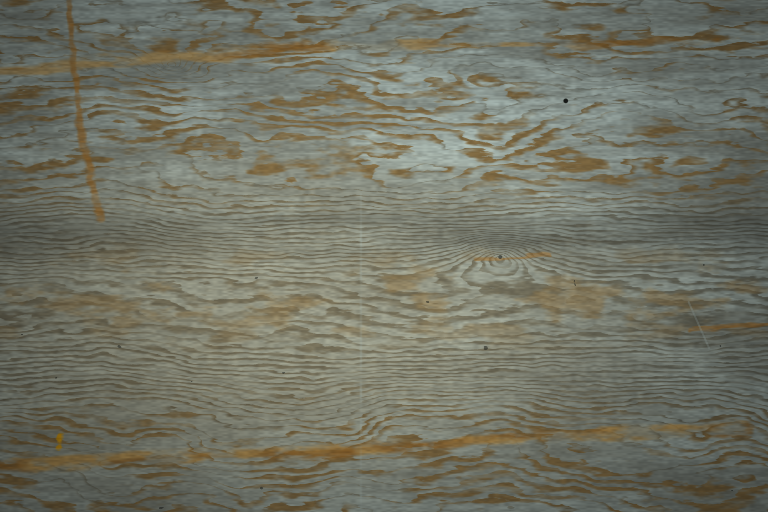
Write a Shadertoy shader that draws this texture.

```glsl
// Weathered plywood: blue-grey paint worn down along horizontal grain.
// Growth rings are contours of a noise-warped height field with knots;
// golden streaks, stains, scratches and a vignette are layered on top.

const vec3 PAINT_GREY = vec3(0.45, 0.475, 0.445);
const vec3 PAINT_BLUE = vec3(0.62, 0.68, 0.66);
const vec3 PAINT_WARM = vec3(0.59, 0.58, 0.49);
const vec3 RING_DARK  = vec3(0.35, 0.35, 0.30);
const vec3 RING_BROWN = vec3(0.47, 0.39, 0.245);
const vec3 GOLD       = vec3(0.65, 0.51, 0.27);
const vec3 RUST       = vec3(0.52, 0.36, 0.15);
const vec3 SOOT       = vec3(0.10, 0.11, 0.10);

float hash(vec2 p) {
    return fract(sin(dot(p, vec2(127.1, 311.7))) * 43758.5453);
}

float noise(vec2 p) {
    vec2 i = floor(p), f = fract(p);
    f = f * f * (3.0 - 2.0 * f);
    return mix(mix(hash(i), hash(i + vec2(1, 0)), f.x),
               mix(hash(i + vec2(0, 1)), hash(i + vec2(1, 1)), f.x), f.y);
}

float fbm(vec2 p) {
    float sum = 0.0, amp = 0.5;
    for (int i = 0; i < 4; i++) {
        sum += amp * noise(p);
        p = p * 2.03 + 17.3;
        amp *= 0.5;
    }
    return sum / 0.9375;
}

// Rings bend around a knot and close into ovals at its centre.
float knot(vec2 p, vec2 centre, float tightness) {
    return exp(-length((p - centre) * vec2(1.0, 1.7)) * tightness);
}

// Ring count at a point: dense in the middle, loose near top and bottom.
float ringField(vec2 p, float lower) {
    float rings = 32.0 * p.y;
    rings += 13.0 * smoothstep(0.44, 0.64, p.y) + 12.0 * smoothstep(0.14, 0.38, p.y);
    rings += 8.0 * fbm(p * vec2(2.6, 7.0) + 3.7);
    rings += 3.0 * lower * noise(p * vec2(9.0, 5.0));
    rings += 0.9 * fbm(p * vec2(24.0, 60.0));
    rings += 0.35 * noise(p * vec2(35.0, 210.0));
    rings -= 8.0 * knot(p, vec2(0.977, 0.498), 17.0);
    rings += 7.0 * knot(p, vec2(0.336, 0.873), 22.0);
    return rings;
}

// Soft coverage of a line from a to b.
float streak(vec2 p, vec2 a, vec2 b, float width) {
    vec2 pa = p - a, ba = b - a;
    float d = length(pa - ba * clamp(dot(pa, ba) / dot(ba, ba), 0.0, 1.0));
    return 1.0 - smoothstep(width * 0.25, width, d);
}

float spot(vec2 p, vec2 centre, float radius) {
    return 1.0 - smoothstep(radius * 0.5, radius, length(p - centre));
}

void mainImage(out vec4 fragColor, in vec2 fragCoord) {
    vec2 p = fragCoord / iResolution.y;
    vec2 uv = fragCoord / iResolution.xy;
    float upper = smoothstep(0.56, 0.66, p.y);
    float lower = 1.0 - smoothstep(0.12, 0.28, p.y);
    float coarse = max(upper, lower);

    // Paint, mottled and brushed along the grain
    float brush = fbm(p * vec2(11.0, 110.0));
    float mottle = fbm(p * vec2(3.5, 14.0) + 41.0);
    float pale = smoothstep(0.25, 0.75, mottle * 0.6 + brush * 0.4);
    vec3 col = mix(PAINT_GREY, PAINT_BLUE, pale * (0.75 + 0.25 * upper));
    float warm = smoothstep(0.8, 0.1, length((p - vec2(0.5, 0.36)) * vec2(0.7, 1.6)));
    col = mix(col, PAINT_WARM, 0.65 * warm);

    // Rings: ragged slow rise, then a sharper fall, rubbed away in places
    float rings = ringField(p, lower);
    float soft = clamp(fwidth(rings), 0.12, 0.5);
    float wear = fbm(p * vec2(7.0, 24.0) + 9.0);
    float start = mix(0.3, mix(0.68, 0.2, smoothstep(0.35, 0.7, wear)), coarse);
    float f = fract(rings);
    float ring = smoothstep(start, start + 0.4, f) * (1.0 - smoothstep(1.0 - soft, 1.0, f));
    float rubbed = smoothstep(0.2, 0.6, fbm(p * vec2(16.0, 70.0) + 23.0));
    float tint = coarse * smoothstep(0.25, 0.55, wear) + 0.4 * warm;
    float strength = mix(0.7, 0.95, coarse) * (0.35 + 0.75 * rubbed);
    col = mix(col, mix(RING_DARK, RING_BROWN, clamp(tint, 0.0, 1.0)), min(ring * strength, 1.0));

    // Bare flecks in the calm zone and dark weathering bands
    float calm = smoothstep(0.13, 0.02, abs(p.y - 0.42));
    float bare = smoothstep(0.5, 0.7, fbm(p * vec2(13.0, 34.0) + 70.0));
    col = mix(col, RING_BROWN * 1.1, 0.55 * calm * bare);
    col *= 1.0 - 0.25 * smoothstep(0.07, 0.0, abs(p.y - 0.54)) * noise(p * vec2(3.0, 40.0));

    // Golden streaks, torn up by the grain
    vec2 tear = vec2(fbm(p * 40.0), fbm(p * vec2(14.0, 50.0))) - 0.5;
    vec2 q = p + tear * vec2(0.015, 0.03);
    float gold = streak(q, vec2(0.0, 0.09), vec2(1.46, 0.165), 0.017);
    gold = max(gold, 0.8 * streak(q, vec2(0.0, 0.862), vec2(0.65, 0.908), 0.015));
    gold = max(gold, 0.7 * streak(q, vec2(0.65, 0.908), vec2(1.4, 0.92), 0.010));
    gold *= 0.25 + 0.75 * smoothstep(0.3, 0.6, fbm(p * vec2(16.0, 50.0) + 5.0));
    col = mix(col, mix(GOLD, RUST, smoothstep(0.4, 0.65, wear)), 0.85 * gold);
    float drip = max(streak(q, vec2(0.133, 1.0), vec2(0.153, 0.78), 0.008),
                     streak(q, vec2(0.153, 0.78), vec2(0.195, 0.57), 0.011));
    drip = max(drip, streak(q, vec2(1.35, 0.358), vec2(1.5, 0.366), 0.008));
    drip = max(drip, 0.7 * streak(q, vec2(0.93, 0.498), vec2(1.07, 0.5), 0.006));
    col = mix(col, RUST * 1.1, 0.75 * drip * (0.5 + 0.5 * rubbed));
    col = mix(col, vec3(0.75, 0.55, 0.08), spot(p + tear * 0.05, vec2(0.115, 0.14), 0.017));

    // Specks, a nail hole, a joint and a pale scratch
    for (int i = 0; i < 14; i++) {
        float k = float(i);
        vec2 c = vec2(1.5 * hash(vec2(k, 2.0)), 0.5 * hash(vec2(k, 8.0)));
        col = mix(col, SOOT, 0.5 * spot(q, c, 0.002 + 0.003 * hash(vec2(k, 5.0))));
    }
    col = mix(col, SOOT, spot(p, vec2(1.105, 0.803), 0.006));
    col = mix(col, SOOT, 0.6 * spot(p, vec2(0.977, 0.498), 0.005));
    float joint = streak(p, vec2(0.705, 0.0), vec2(0.705, 0.62), 0.004);
    float scratch = streak(p, vec2(1.345, 0.41), vec2(1.385, 0.32), 0.003);
    col = mix(col, PAINT_BLUE, 0.3 * joint * noise(p * 30.0) + 0.35 * scratch);

    // Fine fibre and vignette
    col *= 0.91 + 0.18 * noise(p * vec2(100.0, 300.0));
    float edge = length((uv - vec2(0.5, 0.53)) * vec2(1.15, 1.0));
    col *= mix(1.06, 0.62, smoothstep(0.15, 0.78, edge));
    fragColor = vec4(col, 1.0);
}
```
